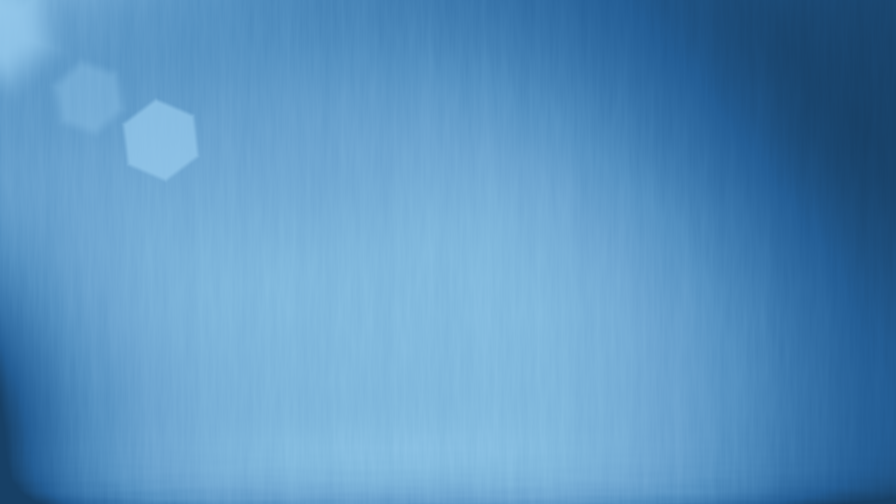
This background is drawn by a WebGL 1 fragment shader. Its source:

```glsl
precision highp float;
// Soft blue studio backdrop with brushed vertical grain and pale hexagonal light flares.
uniform vec2 u_resolution;

const vec3 NAVY  = vec3(0.09, 0.25, 0.40);
const vec3 DEEP  = vec3(0.14, 0.37, 0.59);
const vec3 STEEL = vec3(0.23, 0.47, 0.68);
const vec3 AZURE = vec3(0.33, 0.57, 0.76);
const vec3 SKY   = vec3(0.43, 0.65, 0.82);
const vec3 PALE  = vec3(0.51, 0.73, 0.87);
const vec3 FLARE = vec3(0.61, 0.81, 0.94);

vec2 hash2(vec2 p) {
  vec2 k = vec2(dot(p, vec2(127.1, 311.7)), dot(p, vec2(269.5, 183.3)));
  return fract(sin(k) * 43758.5);
}

// Distance to the nearest scattered point, centred near zero
float cellular(vec2 p) {
  vec2 cell = floor(p);
  vec2 f = p - cell;
  float nearest = 2.0;
  for (int j = -1; j <= 1; j++) {
    for (int i = -1; i <= 1; i++) {
      vec2 offset = vec2(float(i), float(j));
      nearest = min(nearest, length(offset + hash2(cell + offset) - f));
    }
  }
  return nearest - 0.45;
}

float gaussian(vec2 p, vec2 centre, vec2 radius) {
  vec2 d = (p - centre) / radius;
  return exp(-dot(d, d));
}

// Soft-edged hexagon mask
float hexagon(vec2 p, vec2 centre, float radius, float angle, float blur) {
  float c = cos(angle);
  float s = sin(angle);
  vec2 d = abs(mat2(c, -s, s, c) * (p - centre));
  float edge = max(d.x, dot(d, vec2(0.5, 0.866))) - radius;
  return 1.0 - smoothstep(-blur, blur, edge);
}

// Broad light and shadow, from 0 (navy) to above 1 (flare)
float lighting(vec2 p) {
  vec2 d = p - vec2(0.81, 0.306);
  d.x /= d.x > 0.0 ? 0.764 : 1.39;
  d.y = max(d.y, 0.0) / 0.694;
  float tone = 1.0 - smoothstep(0.25, 1.35, length(d));
  tone += 0.85 * exp(-p.x / 0.60 - (1.0 - p.y) / 0.23);
  tone -= 0.85 * exp(-p.x / 0.21) * (1.0 - smoothstep(0.12, 0.70, p.y));
  tone += 0.17 * smoothstep(1.04, 1.50, p.x) * (1.0 - smoothstep(0.19, 0.77, p.y));
  tone -= 0.10 * gaussian(p, vec2(0.625, 0.606), vec2(0.30, 0.14));
  tone += 0.07 * gaussian(p, vec2(0.75, 0.10), vec2(0.40, 0.06));
  tone -= 0.27 * exp(-p.y / 0.033);
  return tone;
}

// Brushed streaks: stretched cells over layered sines
float grain(vec2 p) {
  float streaks = 0.045 * cellular(p * vec2(75.0, 5.0));
  streaks += 0.035 * cellular(p * vec2(190.0, 16.0) + 31.0);
  float sway = 0.4 * sin(p.y * 5.0);
  streaks += 0.008 * sin(p.x * 47.0 + sway) + 0.006 * sin(p.x * 113.0 - sway);
  float floorMask = exp(-p.y / 0.07);
  streaks += 0.07 * floorMask * cellular(p * vec2(7.0, 80.0) + 57.0);
  return streaks;
}

vec3 palette(float tone) {
  float t = clamp(tone, 0.0, 1.2) * 5.0;
  vec3 color = mix(NAVY, DEEP, clamp(t, 0.0, 1.0));
  color = mix(color, STEEL, clamp(t - 1.0, 0.0, 1.0));
  color = mix(color, AZURE, clamp(t - 2.0, 0.0, 1.0));
  color = mix(color, SKY, clamp(t - 3.0, 0.0, 1.0));
  color = mix(color, PALE, clamp(t - 4.0, 0.0, 1.0));
  return mix(color, FLARE, clamp(t - 5.0, 0.0, 1.0));
}

void main() {
  vec2 uv = gl_FragCoord.xy / u_resolution;
  vec2 p = uv * vec2(16.0 / 9.0, 1.0);

  // Backdrop; the grain fades in the dark corner
  float tone = min(lighting(p), 1.06);
  tone += grain(p) * mix(0.4, 1.0, smoothstep(0.0, 0.6, tone));
  vec3 color = palette(tone);

  // Light flares stepping down from the upper left corner
  color = mix(color, FLARE, 0.75 * hexagon(p, vec2(0.0, 0.94), 0.085, 0.2, 0.05));
  color = mix(color, FLARE, 0.32 * hexagon(p, vec2(0.176, 0.806), 0.062, 0.2, 0.014));
  color = mix(color, FLARE, 0.65 * hexagon(p, vec2(0.319, 0.722), 0.070, 0.12, 0.006));

  gl_FragColor = vec4(color, 1.0);
}
```
